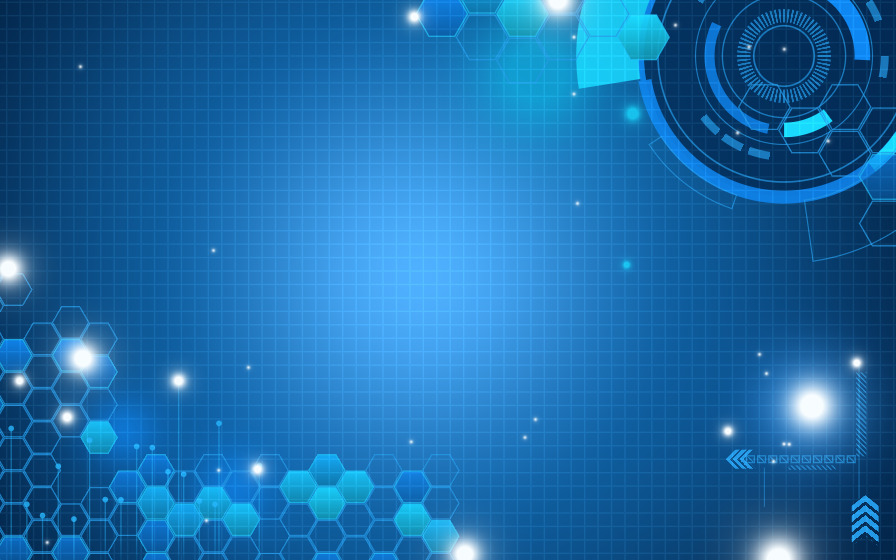
Reproduce this background procedurally as a WebGL 1 fragment shader.

```glsl
precision highp float;
// Blue technology backdrop: glowing gradient, fine grid, hexagon clusters, a dial and circuit traces.
uniform vec2 u_resolution;

const float PI = 3.14159;
const vec3 BLUE = vec3(.06, .53, .95);
const vec3 CYAN = vec3(.1, .85, 1.);
const vec3 LINE = vec3(.14, .6, .9);

float hash(vec2 p) { return fract(sin(dot(p, vec2(127.1, 311.7))) * 43758.55); }

// Coverage of a signed distance; the canvas is 10 units high
float fill(float d) { return clamp(.5 - d * u_resolution.y / 10., 0., 1.); }
float stroke(float d, float w) { return fill(abs(d) - w); }

float box(vec2 p, float x, float y, float w, float h) {
  vec2 q = abs(p - vec2(x, y)) - vec2(w, h);
  return max(q.x, q.y);
}

float glow(vec2 p, float x, float y, float r) {
  vec2 q = (p - vec2(x, y)) / r;
  float d = dot(q, q);
  return exp(-d) + .22 * exp(-d * .22);
}

// Ring segment centred on angle mid
float arc(vec2 p, float radius, float halfWidth, float mid, float halfSpan) {
  float turn = abs(mod(atan(p.y, p.x) - mid + PI, 2. * PI) - PI) - halfSpan;
  float r = length(p);
  return max(abs(r - radius) - halfWidth, turn * r);
}

// Centre of the nearest flat-topped hexagon
vec2 hexCentre(vec2 p, float size) {
  vec2 s = vec2(3., 1.73205) * size;
  vec2 a = floor(p / s + .5) * s, b = (floor(p / s) + .5) * s;
  return length(p - a) < length(p - b) ? a : b;
}

vec3 drawHex(vec3 col, vec2 p, float size, float shown, float lit, float tint) {
  vec2 q = abs(p);
  float d = max(q.y, q.x * .866 + q.y * .5) - size * .83;
  vec3 face = mix(BLUE, CYAN, tint) * (.85 + .2 * p.y / size);
  col = mix(col, face, fill(d) * lit * shown * .9);
  return mix(col, mix(LINE, CYAN, lit * .6), stroke(d, .012) * shown * .75);
}

vec3 drawDial(vec3 col, vec2 d) {
  float r = length(d), turn = atan(d.y, d.x) / (2. * PI);
  col = mix(col, CYAN, fill(arc(d, 3.15, .56, 3.02, .28)) * .85);
  col = mix(col, vec3(.01, .17, .34), fill(r - 2.5) * .8);
  col = mix(col, BLUE, .85 * max(fill(arc(d, 2.52, .115, -1.57, 1.4)), stroke(r - 2.55, .05)));
  col = mix(col, CYAN, fill(arc(d, 2.52, .11, -.75, .15)));
  // Inner arcs and thin rings
  col = mix(col, BLUE, .8 * fill(arc(d, 1.33, .09, 3.6, .9)));
  col = mix(col, BLUE, fill(arc(d, 1.4, .14, .55, .6)));
  col = mix(col, CYAN, fill(arc(d, 1.32, .13, -1.25, .32)));
  float rings = stroke(r - 2.25, .015) + stroke(r - 1.1, .012) + stroke(r - .54, .015) + stroke(r - 1.58, .01);
  // Ticks and broken dashes
  rings += stroke(r - .72, .12) * smoothstep(.2, .35, abs(fract(turn * 64.) - .5));
  float seg = turn * 22.;
  rings += stroke(r - 1.8, .07) * step(.55, hash(vec2(floor(seg), 3.))) * step(.25, fract(seg));
  // Outlined sectors outside the rim
  rings += stroke(arc(d, 2.75, .13, -2.23, .33), .01) + stroke(arc(d, 3.15, .55, -.85, .58), .01);
  return mix(col, LINE, min(rings, 1.) * .7);
}

// Arrows, hatched bar and a strip of small boxes
float panel(vec2 p) {
  float side = abs(p.x - 15.45), up = p.y + .8 * side;
  float m = fill(side - .24) * stroke(up - .8, .36) * step(fract((1.16 - up) / .18), .62);
  side = abs(p.y - 1.8);
  float left = p.x - side;
  m += fill(side - .17) * stroke(left - 13.14, .18) * step(fract((left - 12.96) / .12), .65);
  vec2 cell = vec2(mod(p.x - 13.3, .2) - .1, p.y - 1.8);
  float d = box(cell, 0., 0., .07, .06);
  m += max(stroke(d, .012), stroke(cell.x + cell.y, .015) * fill(d)) * fill(abs(p.x - 14.3) - 1.) * .7;
  float hatch = smoothstep(.2, .35, abs(fract((p.x + p.y) * 11.) - .5));
  m += hatch * .6 * fill(min(box(p, 15.38, 2.6, .09, .75), box(p, 14.5, 1.65, .42, .04)));
  m += .5 * fill(min(box(p, 15.34, 2.3, .01, 1.2), box(p, 13.65, 1.3, .01, .35)));
  return min(m, 1.);
}

void main() {
  vec2 p = gl_FragCoord.xy / u_resolution.y * 10.;

  // Radial base with coloured haze
  float d = length(p - vec2(7.5, 5.1));
  vec3 col = mix(vec3(.31, .69, 1.), vec3(.06, .38, .64), smoothstep(0., 5., d));
  col = mix(col, vec3(.01, .14, .28), smoothstep(3.5, 10., d));
  col = mix(col, vec3(.06, .7, .88), .7 * min(glow(p, 9.6, 8.7, 1.), 1.));
  float haze = glow(p, 14.4, 2.7, .95) + glow(p, 2.2, 2.3, .6) + glow(p, 4.2, 1.3, .65);
  col = drawDial(mix(col, BLUE, min(.55 * haze, .8)), p - vec2(14., 9.));

  // Large hexagons along the top
  vec2 origin = vec2(9.33, 9.75), c = origin + hexCentre(p - origin, .48);
  float lone = step(length(c - vec2(11.48, 9.33)), .2);
  float shown = max(step(8.5 + .8 * abs(c.x - 9.33), c.y), lone);
  shown = max(shown, step(13.5, c.x) * step(c.y, 8.4) * step(18.5 - .8 * c.x, c.y));
  float lit = max(lone, step(9.5, c.y) * step(c.x, 9.6));
  lit = max(lit, .7 * step(length(c - vec2(15.8, 6.9)), .4));
  col = drawHex(col, p - c, .48, shown, lit, smoothstep(7.8, 9.5, c.x) * step(c.x, 13.));

  // Small hexagons rising in the lower left corner
  origin = vec2(1.77, 1.6);
  c = origin + hexCentre(p - origin, .339);
  float rnd = hash(floor(c * 20.));
  shown = step(c.y, c.x < 2.1 ? 5.4 - .8 * c.x : 1.85) * step(c.x, 8.1) * step(.1, rnd);
  float focus = min(length(c - vec2(1.77, 1.9)) - .35, length((c - vec2(3.54, .9)) * vec2(.35, 1.)) - .34);
  focus = min(focus, min(length(c - vec2(5.83, 1.15)) - .57, length(c - vec2(7.63, .6)) - .38));
  focus = step(min(focus, length(vec2(abs(c.x - .73) - .52, c.y - 3.64)) - .2), 0.);
  lit = max(focus, .75 * step(.83, rnd));
  col = drawHex(col, p - c, .339, shown, lit, focus * step(1.5, c.x) * (.4 + .6 * rnd));

  // Circuit traces with end dots
  float trace = 0.;
  for (int i = 0; i < 17; i++) {
    float k = float(i);
    vec2 tip = vec2(.2 + .28 * k, .7 + hash(vec2(k, 5.)) * (1.9 - k * .06));
    if (i > 13) tip = vec2(3.19, 3.2) + (k - 14.) * vec2(.72, -.76);
    trace += .55 * fill(max(abs(p.x - tip.x) - .012, p.y - tip.y)) * smoothstep(-.3, .6, p.y);
    trace += fill(length(p - tip) - .05);
  }
  col = mix(col, vec3(.15, .72, 1.), min(trace, 1.) * .8);
  col = mix(col, LINE, panel(p));

  // Fine grid
  vec2 g = abs(fract(p / .24) - .5) * .24;
  col += vec3(.03, .06, .07) * stroke(min(g.x, g.y), .012);

  // Bright lights and scattered sparks
  float light = glow(p, 7.4, 9.7, .12) + glow(p, 9.96, 10., .3) + glow(p, .15, 5.2, .26)
    + glow(p, 1.48, 3.6, .28) + glow(p, .35, 3.2, .1) + glow(p, 1.2, 2.55, .12)
    + glow(p, 3.19, 3.2, .13) + glow(p, 4.6, 1.62, .11) + glow(p, 8.3, .1, .28)
    + glow(p, 14.5, 2.75, .4) + glow(p, 13.9, 0., .4) + glow(p, 15.3, 3.52, .09) + glow(p, 13., 2.3, .09);
  for (int i = 0; i < 22; i++) {
    float k = float(i);
    light += .7 * glow(p, hash(vec2(k, 1.)) * 16., hash(vec2(k, 2.)) * 10., .03);
  }
  col = mix(col, CYAN, min(glow(p, 11.3, 7.97, .12) + glow(p, 11.19, 5.27, .06), .8));
  gl_FragColor = vec4(mix(col, vec3(.97, .99, 1.), min(light, 1.)), 1.);
}
```
